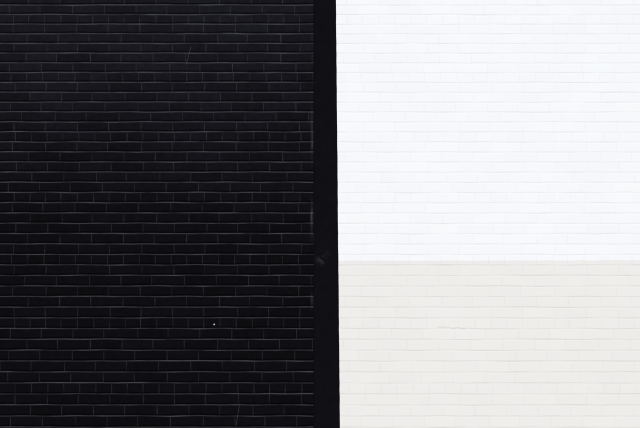
Write a WebGL 2 fragment shader that draws this texture.

```glsl
#version 300 es
precision highp float;
// Painted brick wall: black field and pilaster at left, white over cream at right.
// Courses widen toward the ground and every sixth one is laid in headers;
// gradient noise wears the joints, mottles the paint and scuffs the corner.
uniform vec2 u_resolution;
out vec4 outColor;

// Layout, in canvas heights; x runs from 0 to ASPECT
const float ASPECT = 1.5;
const float PILASTER_LEFT = 0.735;
const vec2 PILASTER_RIGHT = vec2(0.7965, 0.7870);   // at ground, at top
const float CREAM_TOP = 0.390;
const float COURSES = 44.9;
const float COURSE_GROWTH = 3.3;
const float COURSE_PHASE = 0.48;
const float BRICK_LENGTH = 0.0745;
const float JOINT = 0.0014;

// Paint
const vec3 BLACK_LOW = vec3(0.058, 0.054, 0.068);
const vec3 BLACK_HIGH = vec3(0.100, 0.100, 0.125);
const vec3 PILASTER = vec3(0.066, 0.062, 0.078);
const vec3 WORN_JOINT = vec3(0.330, 0.330, 0.360);
const vec3 SCUFF = vec3(0.400, 0.400, 0.420);
const vec3 WHITE = vec3(0.965, 0.973, 0.984);
const vec3 CREAM = vec3(0.934, 0.930, 0.920);

float hash(vec2 p) {
  vec3 q = fract(p.xyx * vec3(0.1031, 0.1030, 0.0973));
  q += dot(q, q.yzx + 33.33);
  return fract((q.x + q.y) * q.z);
}

vec2 gradient(vec2 cell) {
  float angle = 6.2832 * hash(cell + 57.0);
  return vec2(cos(angle), sin(angle));
}

float noise(vec2 p) {
  vec2 i = floor(p), f = p - i;
  vec2 u = f * f * f * (f * (f * 6.0 - 15.0) + 10.0);
  vec2 e = vec2(0.0, 1.0);
  float low = mix(dot(gradient(i), f), dot(gradient(i + e.yx), f - e.yx), u.x);
  float high = mix(dot(gradient(i + e), f - e), dot(gradient(i + 1.0), f - 1.0), u.x);
  return mix(low, high, u.y);
}

float fbm(vec2 p) {
  float sum = 0.0, gain = 0.6;
  for (int i = 0; i < 4; i++) {
    sum += gain * noise(p);
    p = p * 2.03 + 17.0;
    gain *= 0.5;
  }
  return sum;
}

float stroke(float d, float halfWidth, float px) {
  return 1.0 - smoothstep(halfWidth - px, halfWidth + px, abs(d));
}

float segment(vec2 p, vec2 a, vec2 b) {
  vec2 ab = b - a;
  return length(p - a - ab * clamp(dot(p - a, ab) / dot(ab, ab), 0.0, 1.0));
}

// Signed distances to the nearest bed (x, positive below it) and head joint (y); brick id in zw
vec4 brickwork(vec2 p) {
  float depth = 1.0 - p.y;
  float course = depth * (COURSES - COURSE_GROWTH * depth) + COURSE_PHASE;
  course += 0.07 * noise(p * vec2(14.0, 40.0));
  float row = floor(course);
  float header = 1.0 - step(0.5, abs(mod(row, 6.0) - 2.0));
  float size = BRICK_LENGTH * mix(1.0, 0.5, header);
  float along = p.x / size + 0.5 * mod(row, 2.0) + 0.3 * hash(vec2(row, 3.0));
  along += 0.09 * noise(vec2(p.x * 11.0, row * 3.7));
  float bed = (course - round(course)) / (COURSES - 2.0 * COURSE_GROWTH * depth);
  return vec4(bed, (along - round(along)) * size, floor(along), row);
}

vec3 blackWall(vec2 p, vec4 brick, float px) {
  vec3 col = mix(BLACK_LOW, BLACK_HIGH, smoothstep(0.35, 1.1, p.y + 0.25 * fbm(p * 3.0)));
  col *= 0.92 + 0.18 * hash(brick.zw) + 0.25 * fbm(p * 70.0);
  float wear = clamp(0.60 + 0.9 * fbm(p * vec2(16.0, 42.0)), 0.12, 1.0);
  float bed = stroke(brick.x, JOINT, px) * wear;
  float head = stroke(brick.y, JOINT * 0.8, px) * wear * 0.55;
  col *= 1.0 - 0.5 * stroke(brick.x + 0.0035, 0.0015, px);
  col = mix(col, WORN_JOINT, max(bed, head) * 0.85);
  // Chipped corner, a paint fleck and two scratches
  float chips = smoothstep(-0.05, 0.35, fbm(p * vec2(50.0, 14.0)));
  float band = max(stroke(p.y - 0.69, 0.05, 0.04), stroke(p.y - 0.49, 0.04, 0.03));
  band = max(band, 0.6 * stroke(p.y - 0.30, 0.01, 0.02));
  col = mix(col, SCUFF, stroke(p.x - PILASTER_LEFT + 0.004, 0.002, 0.004) * band * (0.3 + 0.7 * chips));
  float scratch = min(segment(p, vec2(0.553, 0.005), vec2(0.561, 0.052)),
                      segment(p, vec2(0.437, 0.850), vec2(0.447, 0.890)));
  col = mix(col, SCUFF, 0.5 * stroke(scratch, 0.0006, px));
  return mix(col, WHITE, 0.8 * stroke(length(p - vec2(0.502, 0.242)), 0.002, px));
}

vec3 paleWall(vec2 p, vec4 brick, float px) {
  float edge = CREAM_TOP + 0.0015 * (p.x - 0.8) + 0.0015 * noise(p * 30.0);
  float cream = 1.0 - smoothstep(-px, px, p.y - edge);
  vec3 col = mix(WHITE, CREAM, cream) + 0.008 * fbm(p * 6.0) + 0.006 * (hash(brick.zw) - 0.5);
  float wear = clamp(0.55 + 1.0 * fbm(p * vec2(13.0, 40.0)), 0.15, 1.0);
  float shade = max(stroke(brick.x, JOINT, px), 0.45 * stroke(brick.y, JOINT * 0.8, px));
  col -= shade * wear * mix(0.065, 0.075, cream);
  col += 0.012 * stroke(brick.x - 0.003, 0.001, px);
  float crack = segment(p + 0.004 * noise(p * 60.0), vec2(1.025, 0.236), vec2(1.090, 0.232));
  return col - 0.07 * stroke(crack, 0.001, px) - 0.025 * stroke(p.y - edge, 0.001, px);
}

void main() {
  vec2 p = gl_FragCoord.xy / u_resolution * vec2(ASPECT, 1.0);
  float px = 0.7 / u_resolution.y;
  vec4 brick = brickwork(p);

  // Smooth pilaster with a faint rubbed patch
  vec3 pilaster = PILASTER * (1.0 + 0.2 * fbm(p * 40.0));
  float rub = exp(-dot((p - vec2(0.757, 0.398)) / vec2(0.014, 0.014), (p - vec2(0.757, 0.398)) / vec2(0.014, 0.014)));
  pilaster += 0.16 * rub * smoothstep(-0.15, 0.35, fbm(p * 55.0));
  pilaster *= 1.0 - 0.4 * stroke(p.x - PILASTER_LEFT, 0.0015, px);

  float right = mix(PILASTER_RIGHT.x, PILASTER_RIGHT.y, p.y) + 0.0006 * noise(p * 50.0);
  vec3 col = mix(blackWall(p, brick, px), pilaster, smoothstep(-px, px, p.x - PILASTER_LEFT));
  col = mix(col, paleWall(p, brick, px), smoothstep(-px, px, p.x - right));
  outColor = vec4(clamp(col, 0.0, 1.0), 1.0);
}
```
